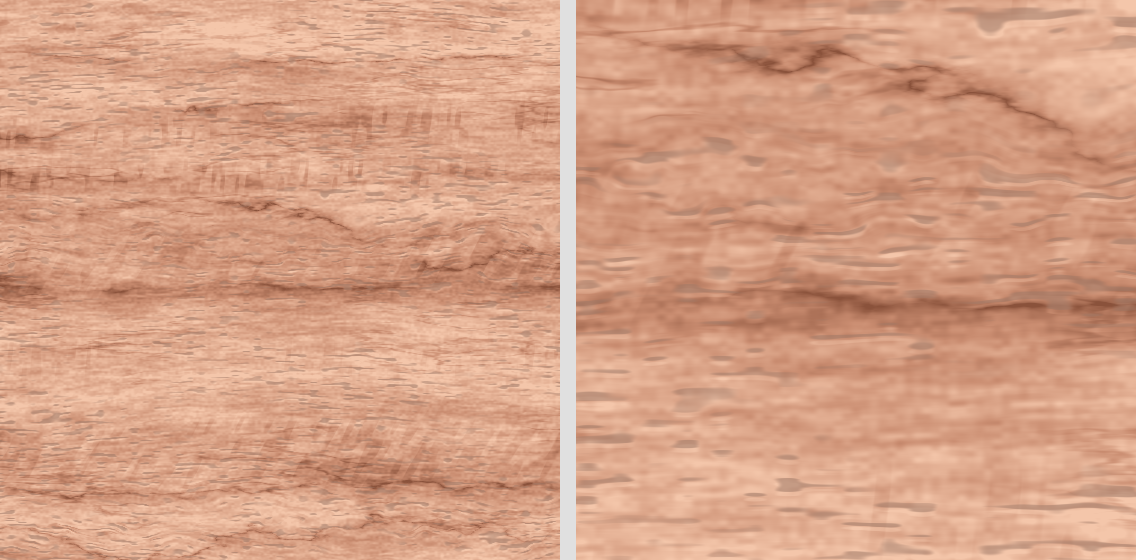
Left: the whole. Right: its middle third, enlarged.
Write a WebGL 1 fragment shader that draws this texture.

```glsl
precision highp float;
uniform vec2 u_resolution;

float hash(vec2 cell) {
  vec3 h = fract(cell.xyx * 0.1031);
  h += dot(h, h.yzx + 33.33);
  return fract((h.x + h.y) * h.z);
}

float noise(vec2 p) {
  vec2 cell = floor(p), f = fract(p);
  f = f * f * (3.0 - 2.0 * f);
  return mix(mix(hash(cell), hash(cell + vec2(1.0, 0.0)), f.x),
             mix(hash(cell + vec2(0.0, 1.0)), hash(cell + 1.0), f.x), f.y);
}

float fbm(vec2 p) {
  float sum = 0.0, weight = 0.516;
  for (int i = 0; i < 5; i++) {
    sum += weight * noise(p);
    p = p * 2.03 + 17.3;
    weight *= 0.5;
  }
  return sum;
}

float band(float y, float center, float width) {
  float d = (y - center) / width;
  return exp(-d * d);
}

// Ragged, broken dark line with a softer stain below it
float seam(vec2 p, float height, float wander, float width) {
  float path = height + wander * (fbm(vec2(p.x * 4.0, height * 91.0)) - 0.5);
  float ragged = (0.008 + 0.17 * wander) * (fbm(p * vec2(24.0, 75.0)) - 0.5);
  float d = p.y - path + ragged;
  float presence = smoothstep(0.32, 0.62, fbm(vec2(p.x * 6.0, height * 57.0)));
  float broken = 0.35 + 0.65 * smoothstep(0.2, 0.6, noise(p * vec2(55.0, 190.0)));
  float line = exp(-abs(d) / (0.7 * width));
  float stain = exp(-abs(d) / (width * (d < 0.0 ? 7.0 : 3.0)));
  return 0.5 * presence * broken * line + 0.22 * (0.3 + 0.7 * presence) * stain;
}

// Short streaks across the grain, leaning with the slant
float rayFlecks(vec2 p, float slant, vec2 scale) {
  float streak = noise(vec2(p.x - slant * p.y, p.y) * scale);
  float patches = smoothstep(0.38, 0.56, fbm(p * vec2(7.0, 14.0) + 5.0));
  return smoothstep(0.5, 0.7, streak) * patches;
}

vec3 woodColor(float tone) {
  vec3 dark = vec3(0.54, 0.32, 0.23);
  vec3 tan = vec3(0.79, 0.55, 0.44);
  vec3 pale = vec3(0.955, 0.775, 0.665);
  return mix(mix(dark, tan, clamp(tone * 2.0, 0.0, 1.0)), pale,
             clamp(tone * 2.0 - 1.0, 0.0, 1.0));
}

void main() {
  vec2 p = gl_FragCoord.xy / u_resolution;

  // Grain bends gently, and more strongly in the figured zones
  float figure = band(p.y, 0.56, 0.07) + band(p.y, 0.05, 0.08);
  vec2 q = p;
  q.y += 0.05 * (fbm(p * vec2(2.0, 4.0)) - 0.5);
  q.y += 0.07 * figure * (fbm(p * vec2(6.0, 9.0) + 31.0) - 0.5);

  // Broad light and dark layers
  float tone = 0.85;
  tone -= 0.13 * band(q.y, 0.77, 0.05) + 0.18 * band(q.y, 0.68, 0.03);
  tone -= 0.18 * band(q.y, 0.55, 0.06) + 0.17 * band(q.y, 0.485, 0.025);
  tone -= 0.17 * band(q.y, 0.21, 0.075);
  tone += 0.48 * (fbm(q * vec2(1.6, 22.0)) - 0.5);
  tone += 0.3 * (fbm(p * vec2(6.0, 14.0) + 9.0) - 0.5);

  // Fibres and fine speckle
  tone += 0.38 * (fbm(q * vec2(9.0, 110.0)) - 0.5);
  tone += 0.24 * (noise(q * vec2(48.0, 250.0)) - 0.5);
  tone += 0.17 * (noise(p * vec2(190.0, 270.0)) - 0.5);

  // Hairline cracks along the grain
  float ridge = 1.0 - abs(2.0 * fbm(q * vec2(7.0, 60.0) + 63.0) - 1.0);
  float cracked = smoothstep(0.45, 0.62, fbm(p * vec2(4.0, 13.0) + 77.0));
  tone -= 0.24 * cracked * smoothstep(0.88, 1.0, ridge);

  // Ray flecks: upright, leaning, and flat ovals near the top
  float upright = band(q.y, 0.775, 0.035) + 1.3 * band(q.y, 0.685, 0.02)
                + 0.5 * band(q.y, 0.37, 0.04);
  tone -= 0.2 * upright * rayFlecks(p, 0.1, vec2(115.0, 24.0));
  float leaning = band(q.y, 0.2, 0.08) + band(q.y, 0.55, 0.06);
  tone -= 0.15 * leaning * rayFlecks(p, 0.5, vec2(75.0, 25.0));
  tone += 0.12 * leaning * rayFlecks(p + 3.7, 0.6, vec2(65.0, 28.0));
  float ovals = smoothstep(0.74, 0.82, noise(q * vec2(17.0, 60.0)));
  tone -= 0.13 * ovals * smoothstep(0.83, 0.92, p.y);

  // Dark mineral seams
  tone -= seam(p, 0.893, 0.04, 0.0022);
  tone -= seam(p, 0.765 + 0.06 * smoothstep(0.0, 0.6, p.x), 0.05, 0.0035);
  tone -= 0.7 * seam(p, 0.685, 0.04, 0.005);
  tone -= 1.1 * seam(p, 0.6, 0.16, 0.0055);
  tone -= 0.8 * seam(p, 0.53, 0.14, 0.004);
  tone -= 0.8 * seam(p, 0.49, 0.04, 0.005);
  tone -= 0.6 * seam(p, 0.385, 0.06, 0.0025);
  tone -= seam(p, 0.125, 0.1, 0.0055);
  tone -= 0.9 * seam(p, 0.04, 0.16, 0.004);

  // Small greyish pores with a lit rim
  vec2 poreScale = vec2(50.0, 290.0);
  float zone = smoothstep(0.38, 0.6, fbm(p * vec2(5.0, 12.0) + 40.0) + 0.12 * figure);
  float pore = zone * smoothstep(0.66, 0.88, noise(q * poreScale));
  float rim = zone * smoothstep(0.66, 0.88, noise((q + vec2(0.0, 0.003)) * poreScale));
  vec3 color = woodColor(tone + 0.13 * rim);
  color = mix(color, vec3(0.62, 0.47, 0.4), 0.55 * pore);
  gl_FragColor = vec4(color, 1.0);
}
```
